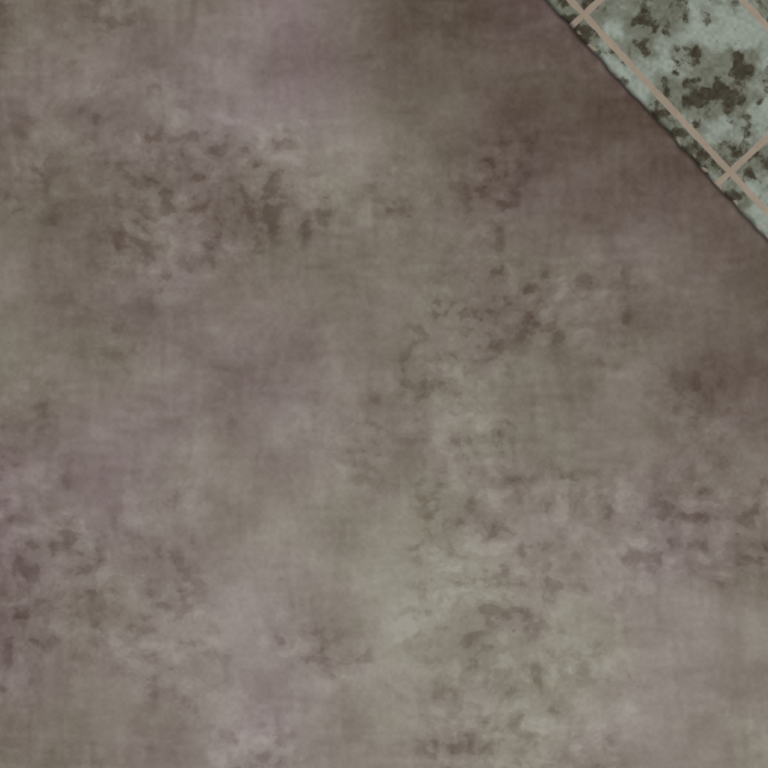
A three.js fragment shader for this texture:

```glsl
// Weathered taupe concrete floor with a mottled green tile border across the upper right corner.
varying vec2 vUv;

// Concrete
const vec3 CONCRETE_DARK = vec3(0.36, 0.31, 0.28);
const vec3 CONCRETE_LIGHT = vec3(0.58, 0.55, 0.52);
const vec3 MAUVE_SHIFT = vec3(0.012, -0.008, 0.026);
const float BASE_TONE = 0.62;
const float CLOUD_CONTRAST = 0.60;
const float BLOTCH_CONTRAST = 0.62;
const float STREAK_CONTRAST = 0.17;
const float GRAIN_CONTRAST = 0.09;
const float PIT_DEPTH = 0.34;
const float SCUFF_GAIN = 0.20;

// Tile border
const vec3 TILE_DARK = vec3(0.23, 0.21, 0.17);
const vec3 TILE_GREEN = vec3(0.42, 0.43, 0.38);
const vec3 TILE_PALE = vec3(0.55, 0.58, 0.54);
const vec3 GROUT = vec3(0.60, 0.54, 0.48);
const vec2 BORDER_START = vec2(0.71, 1.0);
const vec2 BORDER_ALONG = vec2(0.680, -0.733);
const vec2 BORDER_ACROSS = vec2(0.733, 0.680);
const vec2 TILE_SIZE = vec2(0.28, 0.164);
const vec2 JOINT_OFFSET = vec2(0.048, 0.024);
const float GROUT_HALF_WIDTH = 0.0042;
const float SOFTNESS = 0.0016;

float hash(vec2 p) {
  p = fract(p * vec2(0.1031, 0.1137));
  p += dot(p, p.yx + 33.33);
  return fract((p.x + p.y) * p.x * 17.31);
}

float noise(vec2 p) {
  vec2 cell = floor(p);
  vec2 f = fract(p);
  f = f * f * (3.0 - 2.0 * f);
  float low = mix(hash(cell), hash(cell + vec2(1.0, 0.0)), f.x);
  float high = mix(hash(cell + vec2(0.0, 1.0)), hash(cell + 1.0), f.x);
  return mix(low, high, f.y);
}

float fbm(vec2 p) {
  float sum = 0.0;
  float weight = 0.516;
  for (int i = 0; i < 5; i++) {
    sum += weight * noise(p);
    p = mat2(1.6, 1.2, -1.2, 1.6) * p + 17.3;
    weight *= 0.5;
  }
  return sum;
}

// Broad light: dim beside the border, bright toward the lower right
float lighting(vec2 uv, float across) {
  float shade = 0.42 * smoothstep(-0.40, 0.0, across);
  vec2 glow = (uv - vec2(0.76, 0.16)) / vec2(0.32, 0.26);
  float leftDim = 0.13 * (1.0 - smoothstep(0.0, 0.28, uv.x));
  return BASE_TONE + 0.24 * (0.5 - uv.y) - shade - leftDim + 0.18 * exp(-dot(glow, glow));
}

vec3 concrete(vec2 uv, float across) {
  vec2 warped = uv + 0.03 * vec2(fbm(uv * 9.0 + 3.0), fbm(uv * 9.0 + 41.0));
  float tone = lighting(uv, across);
  tone += CLOUD_CONTRAST * (fbm(warped * 4.5 + 7.0) - 0.5);
  tone += BLOTCH_CONTRAST * (fbm(warped * vec2(13.0, 15.0) + 60.0) - 0.5);

  // Faint brushed weave in both directions
  float weave = noise(warped * vec2(28.0, 120.0)) + noise(warped * vec2(115.0, 30.0) + 90.0) - 1.0;
  tone += STREAK_CONTRAST * weave * (0.25 + noise(uv * 7.0 + 25.0));
  tone += GRAIN_CONTRAST * (noise(uv * 260.0) + noise(uv * 150.0 + 9.0) - 1.0);

  // Worn patches gather small dark pits and pale scuffs
  float worn = smoothstep(0.44, 0.68, fbm(uv * 6.5 + 110.0));
  float crumbs = fbm(warped * vec2(48.0, 56.0) + 31.0);
  tone -= PIT_DEPTH * worn * smoothstep(0.50, 0.76, crumbs);
  tone += SCUFF_GAIN * worn * smoothstep(0.55, 0.75, 1.0 - crumbs);

  float hue = fbm(warped * 5.5 + 150.0) - 0.5 + 0.16 * (0.4 - uv.x);
  return mix(CONCRETE_DARK, CONCRETE_LIGHT, clamp(tone, -0.3, 1.2)) + MAUVE_SHIFT * hue * 2.0;
}

vec3 tileBorder(vec2 uv, vec2 border) {
  // Mottled stone glaze
  float mottle = fbm(uv * 24.0 + 12.0);
  float flecks = fbm(uv * 75.0 + 50.0);
  vec3 color = mix(TILE_GREEN, TILE_PALE, smoothstep(0.46, 0.72, mottle));
  color = mix(color, TILE_DARK, 0.85 * smoothstep(0.48, 0.64, 0.55 * flecks + 0.45 * (1.0 - mottle)));
  color += 0.07 * (noise(uv * 210.0) - 0.5);

  // Slightly uneven grout joints
  vec2 jointDistance = abs(fract((border - JOINT_OFFSET) / TILE_SIZE + 0.5) - 0.5) * TILE_SIZE;
  float joint = min(jointDistance.x, jointDistance.y) + 0.0018 * (noise(uv * 70.0) - 0.5);
  float grout = 1.0 - smoothstep(GROUT_HALF_WIDTH - SOFTNESS, GROUT_HALF_WIDTH + SOFTNESS, joint);
  return mix(color, GROUT + 0.08 * (flecks - 0.5), 0.9 * grout);
}

void main() {
  vec2 offset = vUv - BORDER_START;
  vec2 border = vec2(dot(offset, BORDER_ALONG), dot(offset, BORDER_ACROSS));
  float edge = border.y + 0.004 * (noise(vUv * 60.0) - 0.5);

  vec3 color = concrete(vUv, border.y);
  color = mix(color, tileBorder(vUv, border), smoothstep(-SOFTNESS, SOFTNESS, edge));

  // Dark seam and chipped pale rim where the border begins
  color *= 1.0 - 0.38 * exp(-pow(edge / 0.0035, 2.0));
  float chips = smoothstep(0.58, 0.80, noise(vUv * 95.0 + 5.0));
  color = mix(color, GROUT, 0.75 * chips * exp(-pow((edge - 0.003) / 0.0025, 2.0)));
  gl_FragColor = vec4(color, 1.0);
}
```
